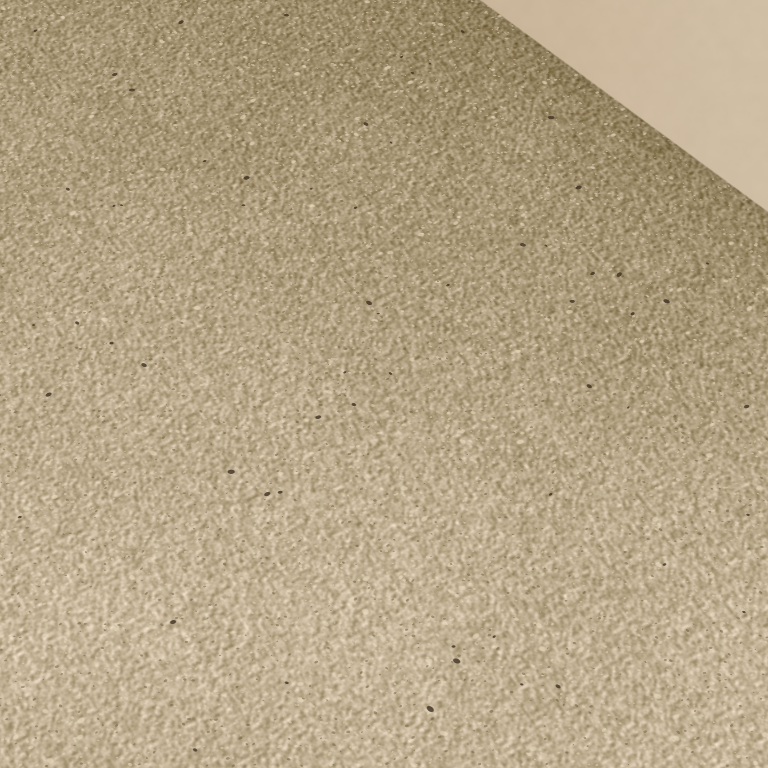
A Shadertoy shader for this texture:

```glsl
// Speckled sandy stone floor in soft light, meeting a smooth beige wall at upper right.

float hash(vec2 p) {
    vec3 q = fract(vec3(p.xyx) * 0.1031);
    q += dot(q, q.yzx + 33.33);
    return fract((q.x + q.y) * q.z);
}

float noise(vec2 p) {
    vec2 i = floor(p), f = fract(p);
    f = f * f * (3.0 - 2.0 * f);
    return mix(mix(hash(i), hash(i + vec2(1, 0)), f.x),
               mix(hash(i + vec2(0, 1)), hash(i + vec2(1, 1)), f.x), f.y);
}

float fbm(vec2 p) {
    float sum = 0.0, amp = 0.5;
    for (int i = 0; i < 4; i++) {
        sum += amp * noise(p);
        p = mat2(1.6, 1.2, -1.2, 1.6) * p + 7.3;
        amp *= 0.5;
    }
    return sum;
}

// Soft elongated chips: one per cell, present with the given chance.
float chips(vec2 p, float chance, float seed, float soft) {
    vec2 cell = floor(p);
    vec2 centre = 0.3 + 0.4 * vec2(hash(cell + seed), hash(cell + seed + 19.7));
    float present = step(hash(cell + seed + 41.3), chance);
    float radius = mix(0.1, 0.26, hash(cell + seed + 67.1));
    float angle = 2.4 + 1.6 * hash(cell + seed + 83.9);
    vec2 d = fract(p) - centre;
    d = mat2(cos(angle), -sin(angle), sin(angle), cos(angle)) * d;
    float dist = length(d * vec2(0.85, 1.3));
    return present * (1.0 - smoothstep(radius - soft, radius + soft, dist));
}

vec3 floorColour(vec2 uv, float wallDist) {
    // Mild perspective: grains shrink toward the top
    vec2 p = vec2(uv.x - 0.5, uv.y) / (1.0 - 0.22 * uv.y) + 1.0;

    // Broad light, darkening upward and close to the wall
    float light = 0.765 - 0.09 * smoothstep(0.1, 1.0, uv.y) - 0.10 * exp(-4.0 * wallDist);
    light += 0.07 * (fbm(p * 5.0) - 0.47);

    // Grain with a slanted relief
    vec2 g = mat2(0.85, -0.5, 0.6, 0.9) * p * 190.0;
    light += 0.15 * (noise(g) - noise(g + vec2(0.5, -0.6)));
    light += 0.13 * (noise(g * 0.8 + 31.0) - 0.5);
    light += 0.08 * (noise(g * 1.7 + 57.0) - 0.5);
    vec3 col = vec3(light, light - 0.066, light - 0.188 + 0.15 * (light - 0.7));

    // Pale chips, from fine and common to large and rare
    for (int i = 0; i < 3; i++) {
        float k = float(i);
        float pale = chips(p * (125.0 - 33.0 * k), 0.13 - 0.045 * k, 11.0 + 29.0 * k, 0.09);
        col = mix(col, vec3(0.91, 0.85, 0.74), pale * (0.48 + 0.1 * k));
    }

    // Brown chips and a few nearly black specks
    float brown = chips(p * 115.0 + 5.0, 0.09, 131.0, 0.09);
    col = mix(col, vec3(0.43, 0.35, 0.23), brown * 0.5);
    float dark = chips(p * 58.0 + 3.0, 0.014, 173.0, 0.06);
    return mix(col, vec3(0.24, 0.19, 0.13), dark * 0.8);
}

vec3 wallColour(vec2 uv) {
    vec3 col = mix(vec3(0.79, 0.71, 0.60), vec3(0.815, 0.745, 0.645), smoothstep(0.6, 1.0, uv.x));
    return col + 0.02 * (fbm(uv * 70.0) - 0.47);
}

void mainImage(out vec4 fragColor, in vec2 fragCoord) {
    vec2 uv = fragCoord / iResolution.xy;

    // Signed distance to the floor edge, positive on the wall
    float edge = (uv.y - 1.0 + 0.736 * (uv.x - 0.625)) / 1.242;
    float blur = max(0.0015, 0.75 / iResolution.y);

    vec3 ground = floorColour(uv, max(-edge, 0.0));
    ground *= 1.0 - 0.07 * exp(-max(-edge, 0.0) * 90.0);
    vec3 col = mix(ground, wallColour(uv), smoothstep(-blur, blur, edge));
    fragColor = vec4(clamp(col, 0.0, 1.0), 1.0);
}
```
